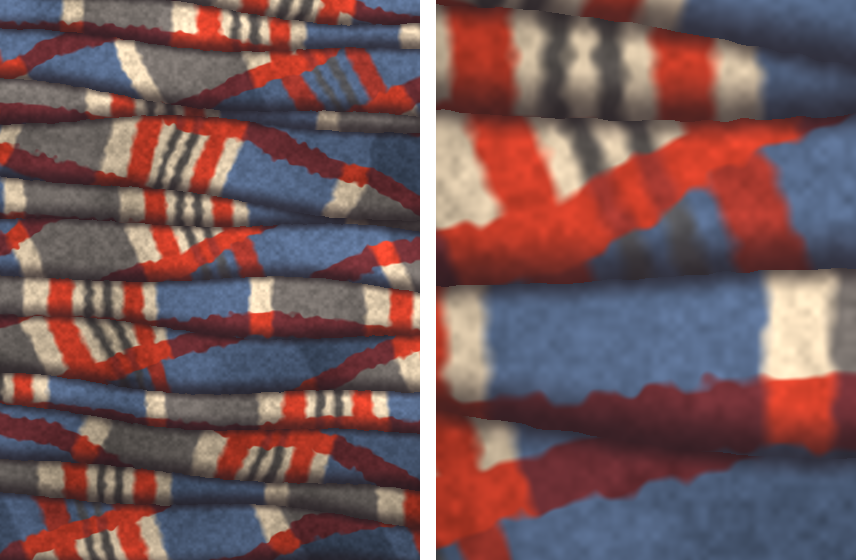
Left, the full canvas; right, a detail of the centre.
Give the GLSL for this texture, as a Shadertoy shader.

```glsl
#define FOLDS 14
#define SPACING 0.085
#define TILT 0.42
#define WARP_PERIOD 0.61
#define WEFT_PERIOD 0.30
#define STRIPE_BLUR 0.010
#define FUZZ 0.38
#define BLUE vec3(0.36, 0.44, 0.57)
#define GRAY vec3(0.49, 0.46, 0.44)
#define CREAM vec3(0.96, 0.87, 0.74)
#define RED vec3(0.88, 0.27, 0.18)
#define MAROON vec3(0.46, 0.20, 0.22)

float hash(vec2 p) {
    return fract(sin(dot(p, vec2(127.1, 311.7))) * 43758.5453);
}

float noise(vec2 p) {
    vec2 i = floor(p), f = fract(p);
    f = f * f * (3.0 - 2.0 * f);
    return mix(mix(hash(i), hash(i + vec2(1, 0)), f.x),
               mix(hash(i + vec2(0, 1)), hash(i + vec2(1, 1)), f.x), f.y);
}

float band(float t, float start, float end) {
    return smoothstep(start - STRIPE_BLUR, start + STRIPE_BLUR, t)
         * (1.0 - smoothstep(end - STRIPE_BLUR, end + STRIPE_BLUR, t));
}

// Tartan: warp stripes along x, crossed by pale, red and blue weft rows
vec3 tartan(vec2 cloth) {
    float warp = fract(cloth.x / WARP_PERIOD);
    float weft = fract(cloth.y / WEFT_PERIOD);

    float pale = band(warp, 0.267, 0.985);
    float gray = band(warp, 0.33, 0.597);
    float red = band(warp, 0.67, 0.74) + band(warp, 0.88, 0.94);
    float lines = band(warp, 0.77, 0.795) + band(warp, 0.822, 0.85);
    vec3 charcoal = GRAY * 0.75;

    vec3 paleRow = mix(BLUE, CREAM, pale);
    paleRow = mix(paleRow, GRAY, gray);
    paleRow = mix(paleRow, RED, red);
    paleRow = mix(paleRow, charcoal, lines);

    vec3 blueRow = mix(BLUE, BLUE * 0.78, gray);
    blueRow = mix(blueRow, mix(MAROON, RED, 0.6), red);
    blueRow = mix(blueRow, charcoal, lines * 0.8);

    vec3 redRow = mix(MAROON, RED, pale * (1.0 - gray));
    redRow = mix(redRow, MAROON, lines * 0.5);

    vec3 color = mix(paleRow, blueRow, band(weft, 0.42, 0.90));
    return mix(color, redRow, band(weft, 0.36, 0.49) + band(weft, 0.84, 0.96));
}

// Height of the upper edge of one fold
float foldEdge(float x, float id) {
    float seed = hash(vec2(id, 3.7));
    float thin = mod(id, 2.0);
    float y = 1.10 - SPACING * id - 0.02 * thin + 0.03 * (seed - 0.5);
    y -= (0.02 + 0.10 * hash(vec2(id, 8.1))) * (x - 0.375);
    return y + 0.012 * sin(5.0 * x + 6.28 * seed)
             + 0.006 * sin(12.0 * x + 17.0 * seed);
}

void mainImage(out vec4 fragColor, in vec2 fragCoord) {
    vec2 p = fragCoord / iResolution.y;

    // Fleece pile and the soft wobble it gives to every edge
    float pile = 0.5 * noise(p * 115.0) + 0.3 * noise(p * 210.0 + 9.0)
               + 0.2 * noise(p * 48.0 + 4.0);
    vec2 wobble = vec2(noise(p * 90.0 + 20.0), noise(p * 90.0 + 50.0)) - 0.5;
    vec2 wrinkle = vec2(noise(p * 9.0 + 2.0), noise(p * 9.0 + 31.0)) - 0.5;

    // Frontmost fold, depth below its edge, gap above the next one
    float fold = 0.0, depth = 0.0, gap = 1.0;
    for (int i = 0; i < FOLDS; i++) {
        float d = foldEdge(p.x, float(i)) - p.y + 0.003 * wobble.y;
        if (d > 0.0) {
            fold = float(i);
            depth = d;
            gap = 1.0;
        } else {
            gap = min(gap, -d);
        }
    }

    // Lay the cloth: thin folds run level, thick ones lie askew
    float flatFold = mod(fold, 2.0);
    float seed = hash(vec2(fold, 15.3));
    float angle = (1.0 - flatFold) * TILT * (seed > 0.5 ? 1.0 : -0.7);
    float c = cos(angle), s = sin(angle);
    vec2 cloth = mat2(c, s, -s, c) * vec2(p.x, depth);
    cloth += 0.007 * wobble + 0.03 * wrinkle * (1.0 - 0.6 * flatFold);
    cloth.x += hash(vec2(fold, 21.9)) * WARP_PERIOD;
    cloth.y += WEFT_PERIOD * mix(seed * 3.0, 0.04 + 0.22 * seed, flatFold);
    vec3 color = tartan(cloth);

    // Rounded folds, creases and broad light
    float form = mix(0.3, 1.0, smoothstep(-0.003, 0.016, depth))
               * mix(0.3, 1.0, smoothstep(0.0, 0.035, gap));
    float light = 0.97 + 0.35 * wrinkle.x + FUZZ * (pile - 0.5);
    light *= mix(0.82, 1.0, smoothstep(0.0, 0.45, p.y));
    light *= mix(0.85, 1.05, hash(vec2(fold, 5.5)));
    color = mix(vec3(0.13, 0.10, 0.12), color * light, form);

    fragColor = vec4(clamp(color, 0.0, 1.0), 1.0);
}
```
